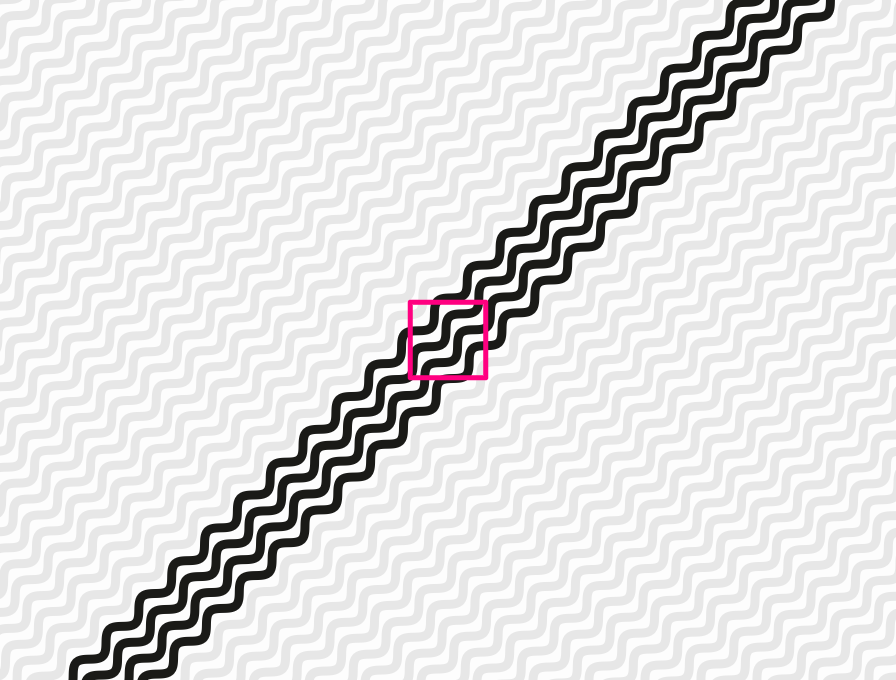
Write a Shadertoy shader that draws this pattern.

```glsl
// Diagonal wavy stripes in pale grey, a black band of four waves, and a pink square outline.

// Lengths are fractions of the canvas height, measured from its centre.
const float TAU = 6.2831853;
const float WAVE_PERIOD = 0.0683;
const float WAVE_HEIGHT = 0.0104;
const float LINE_SPACING = 0.0286;
const float LINE_SHIFT = -0.0045;                 // phase step between lines
const float LINE_HALF_WIDTH = 0.0066;
const vec2  FIRST_CREST = vec2(-0.0387, -0.0408); // along, across the diagonal
const float BLACK_LINES = 4.0;
const float SQUARE_HALF = 0.0555;
const float SQUARE_HALF_STROKE = 0.0037;

const vec3 PAPER = vec3(0.992);
const vec3 PALE_GREY = vec3(0.905);
const vec3 INK = vec3(0.10, 0.10, 0.09);
const vec3 PINK = vec3(1.0, 0.0, 0.50);

// Distance to one wave, refined towards its nearest point.
float waveDistance(vec2 p) {
    float k = TAU / WAVE_PERIOD;
    float t = p.x;
    for (int i = 0; i < 3; i++) {
        float height = -WAVE_HEIGHT * cos(k * t);
        float slope = WAVE_HEIGHT * k * sin(k * t);
        t -= (t - p.x + (height - p.y) * slope) / (1.0 + slope * slope);
    }
    return length(p - vec2(t, -WAVE_HEIGHT * cos(k * t)));
}

float squareDistance(vec2 p) {
    vec2 d = abs(p) - SQUARE_HALF;
    return length(max(d, 0.0)) + min(max(d.x, d.y), 0.0);
}

float coverage(float d, float pixel) {
    return clamp(0.5 - d / pixel, 0.0, 1.0);
}

void mainImage(out vec4 fragColor, in vec2 fragCoord) {
    float pixel = 1.0 / iResolution.y;
    vec2 p = (fragCoord - 0.5 * iResolution.xy) * pixel;

    // Axes along and across the rising diagonal.
    vec2 q = vec2(p.x + p.y, p.x - p.y) * inversesqrt(2.0) - FIRST_CREST;
    float nearest = round(q.y / LINE_SPACING);

    // Nested lines, each slightly out of step with the one above.
    vec3 color = PAPER;
    for (int i = -1; i <= 1; i++) {
        float line = nearest + float(i);
        vec2 local = q - line * vec2(LINE_SHIFT, LINE_SPACING);
        float d = waveDistance(local) - LINE_HALF_WIDTH;
        bool inBand = line > -0.5 && line < BLACK_LINES - 0.5;
        color = mix(color, inBand ? INK : PALE_GREY, coverage(d, pixel));
    }

    // Square outline at the centre.
    float outline = abs(squareDistance(p)) - SQUARE_HALF_STROKE;
    color = mix(color, PINK, coverage(outline, pixel));

    fragColor = vec4(color, 1.0);
}
```
